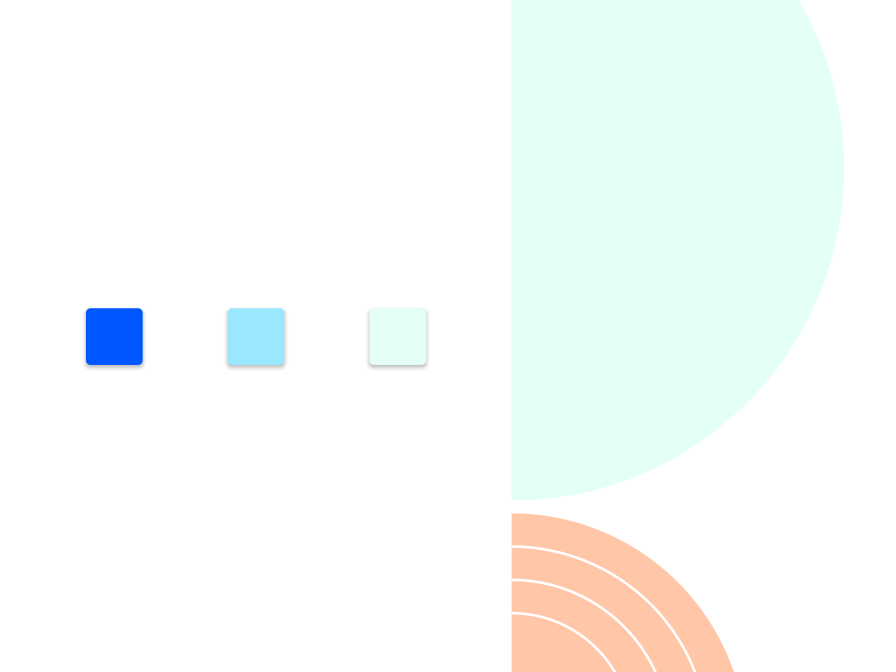
This background is drawn by a Shadertoy shader. Its source:

```glsl
// A white page with three shadowed colour tiles on the left, and a mint half disc
// above a ringed peach half disc on the right, both cut by one vertical edge.
// All shapes are signed distances, measured in canvas heights.

const vec3 WHITE = vec3(1.0);
const vec3 BLUE  = vec3(0.0, 0.34, 1.0);
const vec3 CYAN  = vec3(0.60, 0.91, 1.0);
const vec3 MINT  = vec3(0.894, 1.0, 0.965);
const vec3 PEACH = vec3(1.0, 0.78, 0.66);

// Antialiased coverage of a signed distance
float cover(float dist) {
    return clamp(0.5 - dist * iResolution.y, 0.0, 1.0);
}

float roundedBox(vec2 p, vec2 halfSize, float corner) {
    vec2 q = abs(p) - halfSize + corner;
    return length(max(q, 0.0)) + min(max(q.x, q.y), 0.0) - corner;
}

// Arc number i: its top drops by one step, its centre rises slightly
float arcDistance(vec2 p, float i) {
    float top = 0.2361 - 0.0495 * i;
    float centreY = -0.1137 + 0.0076 * i;
    return length(p - vec2(0.7613, centreY)) - (top - centreY);
}

void mainImage(out vec4 fragColor, in vec2 fragCoord) {
    vec2 p = fragCoord / iResolution.y;
    p.x += (4.0 / 3.0 - iResolution.x / iResolution.y) * 0.5;
    vec3 color = WHITE;
    float leftCut = 0.7613 - p.x;

    // Mint half disc
    float disc = length(p - vec2(0.7613, 0.75)) - 0.4948;
    color = mix(color, MINT, cover(max(disc, leftCut)));

    // Peach half disc with thin white arcs
    color = mix(color, PEACH, cover(max(arcDistance(p, 0.0), leftCut)));
    for (int i = 1; i <= 3; i++) {
        float line = abs(arcDistance(p, float(i))) - 0.0019;
        color = mix(color, WHITE, cover(max(line, leftCut)));
    }

    // Row of tiles, each over a soft shadow dropped below it
    for (int i = 0; i < 3; i++) {
        vec2 q = p - vec2(0.1701 + 0.2109 * float(i), 0.4991);
        vec3 tile = i == 0 ? BLUE : (i == 1 ? CYAN : MINT);
        float shadow = roundedBox(q + vec2(0.0, 0.0035), vec2(0.0422), 0.007);
        color *= 1.0 - 0.3 * (1.0 - smoothstep(-0.007, 0.007, shadow));
        color = mix(color, tile, cover(roundedBox(q, vec2(0.0422), 0.007)));
    }

    fragColor = vec4(color, 1.0);
}
```
